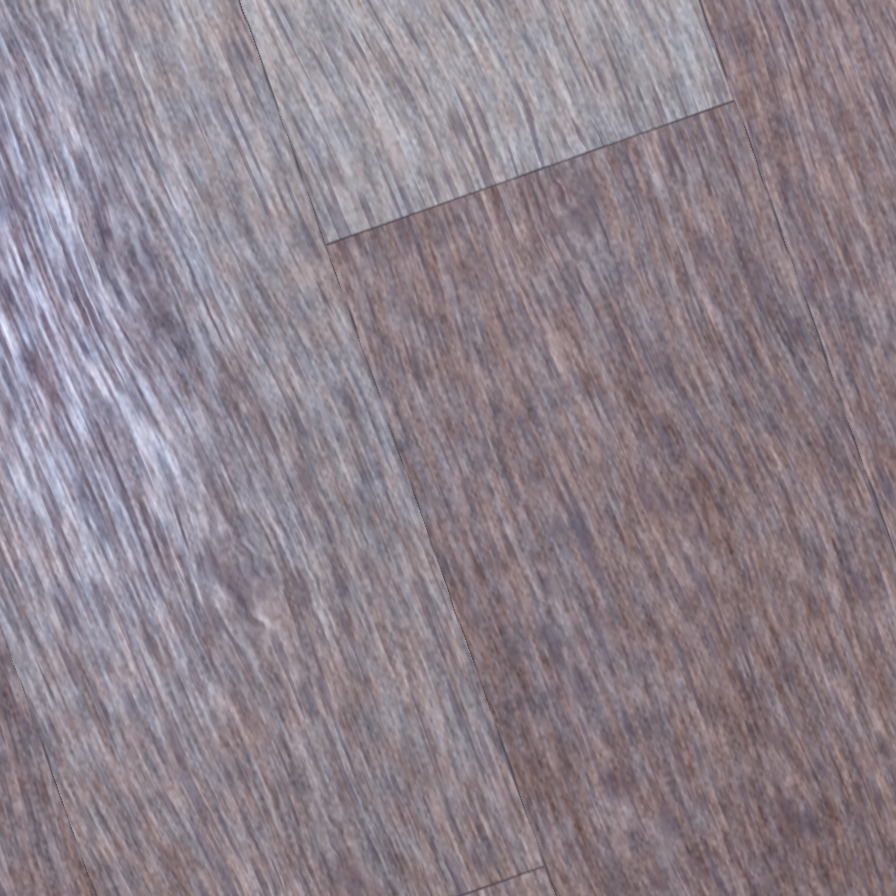
Reproduce this texture procedurally as a Shadertoy shader.

```glsl
// Worn grey-brown wood floor planks laid at a slant, with knots and a cool sheen.

const float SLANT = 0.3396;                    // plank angle in radians
const float GRAIN_LEAN = 0.05;                 // extra tilt of the grain
const vec2  PLANK = vec2(0.484, 1.9);          // plank width and length
const vec2  FIRST = vec2(0.101, -0.171);       // corner of plank (0, 0)
const float STAGGER = 0.735;                   // joint shift per column
const vec2  TONE_STEP = vec2(-1.05, 2.2);      // tone phase per column and row
const float SEAM_WIDTH = 0.0026;
const float SEAM_BLUR = 0.0016;
const float KNOT_ACROSS = 0.28;                // knot position inside a plank
const float KNOT_SPACING = 0.356;
const vec2  SHEEN_CENTER = vec2(0.25, 0.62);
const vec2  SHEEN_SIZE = vec2(0.17, 0.40);

const vec3 DARK_WOOD  = vec3(0.518, 0.450, 0.468);
const vec3 LIGHT_WOOD = vec3(0.620, 0.598, 0.625);
const vec3 SHADE      = vec3(0.52, 0.50, 0.60);
const vec3 SHEEN      = vec3(0.69, 0.73, 0.86);
const vec3 CRACK      = vec3(0.35, 0.31, 0.38);
const vec3 SEAM       = vec3(0.29, 0.27, 0.30);
const vec3 WARM_SHIFT = vec3(0.045, -0.008, -0.045);

float hash(vec2 p) {
    return fract(sin(dot(p, vec2(127.1, 311.7))) * 43758.5453);
}

float noise(vec2 p) {
    vec2 i = floor(p), f = fract(p);
    f = f * f * (3.0 - 2.0 * f);
    return mix(mix(hash(i), hash(i + vec2(1, 0)), f.x),
               mix(hash(i + vec2(0, 1)), hash(i + vec2(1, 1)), f.x), f.y);
}

float fbm(vec2 p) {
    float sum = 0.0, amp = 0.533;
    for (int i = 0; i < 4; i++) {
        sum += amp * noise(p);
        p = p * 2.03 + 17.3;
        amp *= 0.5;
    }
    return sum;
}

// Soft line of the given width around distance zero.
float seamLine(float d, float blur) {
    return 1.0 - smoothstep(0.5 * SEAM_WIDTH - blur, 0.5 * SEAM_WIDTH + blur, d);
}

void mainImage(out vec4 fragColor, in vec2 fragCoord) {
    vec2 uv = fragCoord / iResolution.y;
    float blur = max(SEAM_BLUR, 1.0 / iResolution.y);

    // Floor axes: x across the planks, y along them
    float c = cos(SLANT), s = sin(SLANT);
    vec2 pos = vec2(c * uv.x + s * uv.y, c * uv.y - s * uv.x);

    // Plank cell with staggered end joints
    vec2 local = pos - FIRST;
    vec2 id;
    id.x = floor(local.x / PLANK.x);
    local.y -= id.x * STAGGER;
    id.y = floor(local.y / PLANK.y);
    local -= id * PLANK;
    vec2 seed = vec2(hash(id + 3.1), hash(id + 8.7)) * 10.0;

    // Knots spaced along each plank
    float along = pos.y - 0.147 + (id.x - 1.0) * 0.093;
    float knotId = floor(along / KNOT_SPACING + 0.5);
    float knotRand = hash(vec2(knotId, id.x) + 5.3);
    vec2 toKnot = vec2(local.x - KNOT_ACROSS, along - knotId * KNOT_SPACING);
    toKnot += 0.018 * (vec2(noise(pos * 60.0), noise(pos * 60.0 + 9.0)) - 0.5);
    float knotDist = length(toKnot * vec2(1.0, 0.65));
    float knot = exp(-pow(knotDist / 0.014, 2.0)) * (0.45 + 0.55 * knotRand);
    float halo = exp(-pow(knotDist / 0.055, 2.0));

    // Grain coordinates that lean, wander a little and bend around the knots
    vec2 grain = pos + seed;
    grain.x += GRAIN_LEAN * pos.y;
    grain.x += 0.030 * (noise(pos * vec2(5.0, 4.0) + seed) - 0.5);
    grain.x -= 0.35 * toKnot.x * halo;

    float fine = noise(grain * vec2(235.0, 26.0)) - 0.5;
    float hair = noise(grain * vec2(350.0, 60.0) + 11.0) - 0.5;
    float fiber = noise(grain * vec2(130.0, 11.0) + 7.0) - 0.5;
    float figure = fbm(grain * vec2(22.0, 4.0) + 4.0) - 0.5;
    float blotch = fbm(pos * vec2(7.0, 5.0) + seed) - 0.5;
    float speck = noise(pos * vec2(320.0, 200.0)) - 0.5;

    // Sparse long pores and scratches
    float pore = smoothstep(0.62, 0.92, noise(grain * vec2(210.0, 17.0) + 21.0) + 0.3 * figure);
    float scratch = smoothstep(0.62, 0.92, noise(grain * vec2(190.0, 12.0) + 43.0));

    // Plank tone, darker and browner toward the lower end
    float height = smoothstep(-0.4, 0.8, pos.y);
    float tone = 0.5 + 0.5 * cos(dot(id - vec2(1, 0), TONE_STEP));
    vec3 color = mix(DARK_WOOD, LIGHT_WOOD, tone * (0.45 + 0.65 * height));
    color += vec3(0.035, 0.045, 0.055) * (height - 0.5);

    // Cool sheen that catches the raised fibers
    vec2 fromSheen = (pos - SHEEN_CENTER) / SHEEN_SIZE;
    float sheen = exp(-dot(fromSheen, fromSheen));
    float streak = smoothstep(-0.3, 0.35, 0.5 * fine + 0.5 * fiber + 0.5 * figure);
    color = mix(color, mix(SHADE, SHEEN, streak), 0.85 * sheen);

    // Grain, wear and tint variation
    float contrast = 1.0 + 0.4 * sheen;
    color += contrast * (0.135 * fine + 0.105 * hair + 0.06 * fiber)
           + 0.10 * figure + 0.08 * blotch + 0.10 * speck;
    color += WARM_SHIFT * (0.9 * (noise(grain * vec2(110.0, 28.0) + 33.0) - 0.5)
           + 0.8 * (fbm(pos * 7.0 + 50.0) - 0.5));
    color += (0.05 + 0.06 * sheen) * scratch;
    color = mix(color, CRACK, 0.42 * pore);

    // Knot core with faint growth rings
    float ring = 0.5 + 0.5 * sin(knotDist * 420.0 + 9.0 * blotch);
    color -= 0.035 * halo * ring;
    color = mix(color, CRACK, 0.65 * knot);

    // Side seams, faded and broken in places, and steadier end joints
    vec2 edge = min(local, PLANK - local);
    float worn = 0.75 * smoothstep(0.2, 0.85, noise(vec2(id.x, pos.y * 38.0)));
    float side = seamLine(edge.x, blur) * (0.08 + worn);
    float joint = seamLine(edge.y, blur) * (0.45 + 0.3 * noise(pos * 30.0));
    color = mix(color, SEAM, max(side, joint));

    fragColor = vec4(clamp(color, 0.0, 1.0), 1.0);
}
```
